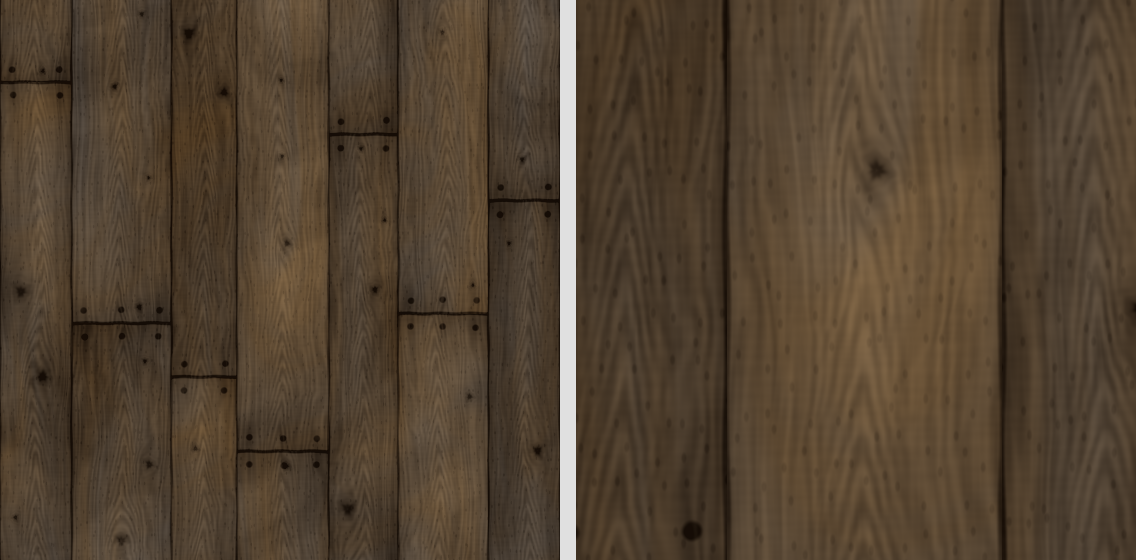
Left: the whole. Right: its middle third, enlarged.
A Shadertoy shader for this texture:

```glsl
const int PLANKS = 7;
const float EDGES[8] = float[8](0.0, 0.128, 0.306, 0.423, 0.587, 0.711, 0.872, 1.0);
const float JOINTS[7] = float[7](0.853, 0.423, 0.327, 0.194, 0.760, 0.440, 0.642);
const float PLANK_TONE[7] = float[7](-0.06, -0.05, -0.02, 0.08, -0.08, 0.11, -0.08);
const float PLANK_WARMTH[7] = float[7](-0.2, -0.1, 0.5, 0.2, 0.1, 0.1, -0.5);

const vec3 DARK_WOOD = vec3(0.10, 0.065, 0.035);
const vec3 LIGHT_WOOD = vec3(0.465, 0.385, 0.292);
const vec3 WARM_TINT = vec3(0.06, 0.0, -0.13);
const float BASE_TONE = 0.635;
const float MOTTLE_DEPTH = 0.24;
const float FIBRE_DEPTH = 0.22;
const float GRAIN_DEPTH = 0.10;
const float KNOT_SPACING = 0.13;
const float KNOT_CHANCE = 0.55;
const float NAIL_RADIUS = 0.0062;
const float NAIL_INSET = 0.022;
const float NAIL_OFFSET = 0.024;
const float WIDE_PLANK = 0.14;

vec2 hash2(vec2 p) {
    vec2 q = vec2(dot(p, vec2(127.1, 311.7)), dot(p, vec2(269.5, 183.3)));
    return fract(sin(q) * 43758.5);
}

// Cellular noise: distance to the nearest scattered point
float cellular(vec2 p) {
    vec2 cell = floor(p);
    float nearest = 4.0;
    for (int y = -1; y <= 1; y++)
    for (int x = -1; x <= 1; x++) {
        vec2 c = cell + vec2(x, y);
        vec2 d = c + hash2(c) - p;
        nearest = min(nearest, dot(d, d));
    }
    return sqrt(nearest);
}

// Layered, folded sines for soft stains
float mottle(vec2 p) {
    float sum = 0.0, amp = 0.5;
    for (int i = 0; i < 4; i++) {
        p = mat2(0.8, 0.6, -0.6, 0.8) * p * 1.7 + 1.3;
        p += sin(p.yx * 1.1);
        sum += amp * sin(p.x) * sin(p.y);
        amp *= 0.62;
    }
    return sum;
}

// Darkness of the knots in a plank; bends the grain coordinate around them
float knots(vec2 uv, int plank, float left, float right, inout float grainX) {
    float shade = 0.0;
    float row = floor(uv.y / KNOT_SPACING);
    for (int j = -1; j <= 1; j++) {
        vec2 id = vec2(row + float(j), float(plank) * 7.0 + 3.0);
        vec2 place = hash2(id), kind = hash2(id + 41.7);
        if (kind.x > KNOT_CHANCE) continue;
        vec2 center = vec2(mix(left + 0.02, right - 0.02, place.x),
                           (id.x + 0.2 + 0.6 * place.y) * KNOT_SPACING);
        float radius = mix(0.004, 0.015, kind.y * kind.y);
        vec2 d = uv - center;
        float angle = atan(d.y, d.x);
        float dist = length(d * vec2(1.0, 0.85)) / radius;
        dist *= 1.0 + 0.14 * sin(angle * 3.0 + place.x * 20.0) + 0.08 * sin(angle * 7.0);
        vec2 reach = d / (radius * vec2(2.6, 6.0));
        grainX -= d.x * 0.8 * exp(-dot(reach, reach));
        shade += 0.38 * smoothstep(1.1, 0.35, dist) + 0.17 * exp(-dist * dist * 0.3);
        shade += 0.07 * sin(dist * 7.0) * exp(-dist * dist * 0.4);
    }
    return shade;
}

// x: darkness of nail heads and their stains, y: rim light
vec2 nails(vec2 uv, int plank, float left, float right, float jointY) {
    int count = right - left > WIDE_PLANK ? 3 : 2;
    vec2 result = vec2(0.0);
    for (int i = 0; i < count; i++) {
        float x = mix(left + NAIL_INSET, right - NAIL_INSET, float(i) / float(count - 1));
        vec2 jitter = hash2(vec2(i, plank * 2) + step(0.0, jointY)) - 0.5;
        vec2 d = vec2(uv.x - x, jointY - sign(jointY) * NAIL_OFFSET) + jitter * 0.003;
        float dist = length(d) / NAIL_RADIUS;
        float head = smoothstep(1.2, 0.65, dist);
        vec2 stain = d / vec2(0.009, 0.025);
        result.x += 0.42 * head + 0.13 * exp(-dot(stain, stain));
        result.y += 0.12 * head * smoothstep(0.3, 1.0, dot(d, vec2(-0.5, 0.8)) / NAIL_RADIUS);
    }
    return result;
}

void mainImage(out vec4 fragColor, in vec2 fragCoord) {
    vec2 uv = fragCoord / iResolution.xy;

    // Plank and board under this point
    int plank = 0;
    for (int i = 1; i < PLANKS; i++) if (uv.x > EDGES[i]) plank = i;
    float left = EDGES[plank], right = EDGES[plank + 1];
    float jointY = uv.y - JOINTS[plank];
    float board = float(plank) * 2.0 + step(0.0, jointY);
    vec2 traits = hash2(vec2(board, 5.3));
    vec2 shift = vec2(board * 3.7, board * 1.9);

    // Grain: straight lines at the sides, pointed arches along the heart
    float grainX = uv.x;
    float knotShade = knots(uv, plank, left, right, grainX);
    grainX += 0.004 * sin(uv.y * 9.0 + board) + 0.0015 * sin(uv.y * 31.0 + board * 2.0);
    float heart = grainX - mix(left, right, 0.42 + 0.16 * traits.x);
    float wander = mottle(vec2(grainX * 22.0, uv.y * 5.0) + shift);
    float arches = sin(sqrt(heart * heart + 0.00001) * 850.0 + uv.y * 170.0 + wander * 5.0);
    float lines = sin(grainX * 560.0 + wander * 7.0 + sin(grainX * 170.0 + board) * 2.0);
    float heartMask = exp(-heart * heart / 0.0004) * step(WIDE_PLANK - 0.015, right - left + 0.02 * traits.y);
    float grain = mix(lines * (0.35 + 0.4 * traits.y), arches, heartMask);

    // Fibres, saw marks and pores
    vec2 fibreUV = vec2(grainX, uv.y);
    float fibre = 0.55 * cellular(fibreUV * vec2(85.0, 5.0) + shift)
                + 0.45 * cellular(fibreUV * vec2(210.0, 17.0) + shift) - 0.5;
    float saw = cellular(uv * vec2(22.0, 190.0) + shift) - 0.5;
    float pores = smoothstep(0.16, 0.05, cellular(uv * vec2(75.0, 38.0) + shift));

    float tone = BASE_TONE + PLANK_TONE[plank] + 0.10 * (traits.x - 0.5);
    tone += MOTTLE_DEPTH * mottle(uv * vec2(7.0, 3.5) + shift);
    tone += FIBRE_DEPTH * fibre + GRAIN_DEPTH * grain + 0.05 * saw;
    tone += 0.05 * heartMask - 0.12 * pores - knotShade;

    // Seams, board ends and nails
    float side = min(uv.x - left, right - uv.x) + 0.0007 * sin(uv.y * 47.0 + board);
    float end = abs(jointY + 0.0007 * sin(uv.x * 110.0));
    tone -= 0.15 * exp(-side / 0.011) + 0.36 * smoothstep(0.0032, 0.0006, side);
    tone -= (0.19 + 0.3 * fibre) * exp(-end / 0.032) + 0.48 * smoothstep(0.0045, 0.0012, end);
    vec2 nail = nails(uv, plank, left, right, jointY);
    tone += nail.y - nail.x;

    float warmth = PLANK_WARMTH[plank] + 1.3 * mottle(uv * vec2(9.0, 4.0) + shift + 8.0);
    vec3 color = mix(DARK_WOOD, LIGHT_WOOD, clamp(tone, -0.05, 1.1));
    fragColor = vec4(color * (1.0 + warmth * WARM_TINT), 1.0);
}
```
